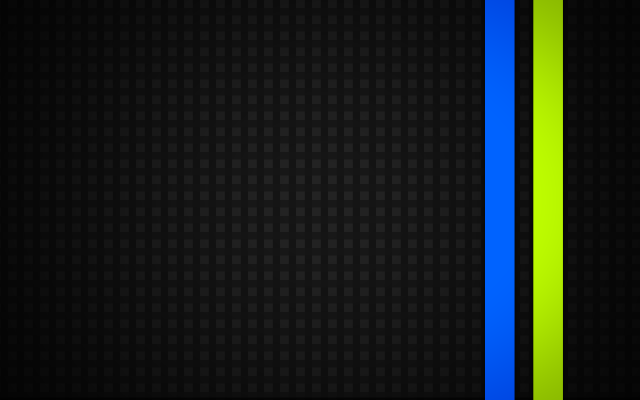
Write a Shadertoy shader that draws this background.

```glsl
// Dark woven checker backdrop with a soft vignette and two vertical stripes, blue and lime.

const float GRID_COLUMNS = 40.0;
const vec2 SQUARE_CENTER = vec2(0.776, 0.766);
const vec2 SQUARE_SIZE = vec2(0.55, 0.53);

const vec2 BLUE_SPAN = vec2(0.7578, 0.8040);
const vec2 LIME_SPAN = vec2(0.8333, 0.8796);

const vec3 BLUE_BRIGHT = vec3(0.0, 0.39, 1.0);
const vec3 BLUE_DEEP = vec3(0.0, 0.25, 0.86);
const vec3 LIME_BRIGHT = vec3(0.75, 1.0, 0.0);
const vec3 LIME_DEEP = vec3(0.53, 0.71, 0.0);

// Antialiased coverage of the interval span.x .. span.y
float band(float x, vec2 span, float blur) {
    float inside = min(x - span.x, span.y - x);
    return clamp(inside / blur + 0.5, 0.0, 1.0);
}

// Gingham brightness: bright squares where columns and rows overlap
float weave(vec2 cell, float blur) {
    vec2 offset = abs(fract(cell - SQUARE_CENTER + 0.5) - 0.5);
    vec2 cover = clamp((0.5 * SQUARE_SIZE - offset) / blur + 0.5, 0.0, 1.0);
    float betweenRows = mix(0.084, 0.094, cover.x);
    float alongRow = mix(0.080, 0.138, cover.x);
    return mix(betweenRows, alongRow, cover.y);
}

// Light falling off from the canvas center
float vignette(vec2 p) {
    return exp(-dot(p * p, vec2(4.8, 2.0)));
}

// Narrow shadow cast around a stripe
float stripeShadow(float x, vec2 span) {
    float away = max(max(span.x - x, x - span.y), 0.0);
    return 1.0 - 0.45 * exp(-away / 0.004);
}

// Stripe that deepens in color away from the center
vec3 paintStripe(vec3 base, float x, vec2 span, vec3 bright, vec3 deep, float shade, float blur) {
    return mix(base, mix(bright, deep, shade), band(x, span, blur));
}

void mainImage(out vec4 fragColor, in vec2 fragCoord) {
    vec2 uv = fragCoord / iResolution.xy;
    vec2 centered = uv - 0.5;
    float pixel = 1.0 / iResolution.x;

    // Woven background, always 25 rows for the 40 columns
    vec2 cell = uv * GRID_COLUMNS * vec2(1.0, 0.625);
    vec3 color = vec3(weave(cell, GRID_COLUMNS * pixel) * vignette(centered));

    // Shadows beside the stripes and a dark line along the bottom
    color *= stripeShadow(uv.x, BLUE_SPAN) * stripeShadow(uv.x, LIME_SPAN);
    color *= mix(0.35, 1.0, smoothstep(0.003, 0.009, uv.y));

    // Colored stripes
    float shade = smoothstep(0.30, 0.65, length(centered * vec2(1.0, 0.9)));
    color = paintStripe(color, uv.x, BLUE_SPAN, BLUE_BRIGHT, BLUE_DEEP, shade, pixel);
    color = paintStripe(color, uv.x, LIME_SPAN, LIME_BRIGHT, LIME_DEEP, shade, pixel);

    fragColor = vec4(color, 1.0);
}
```
